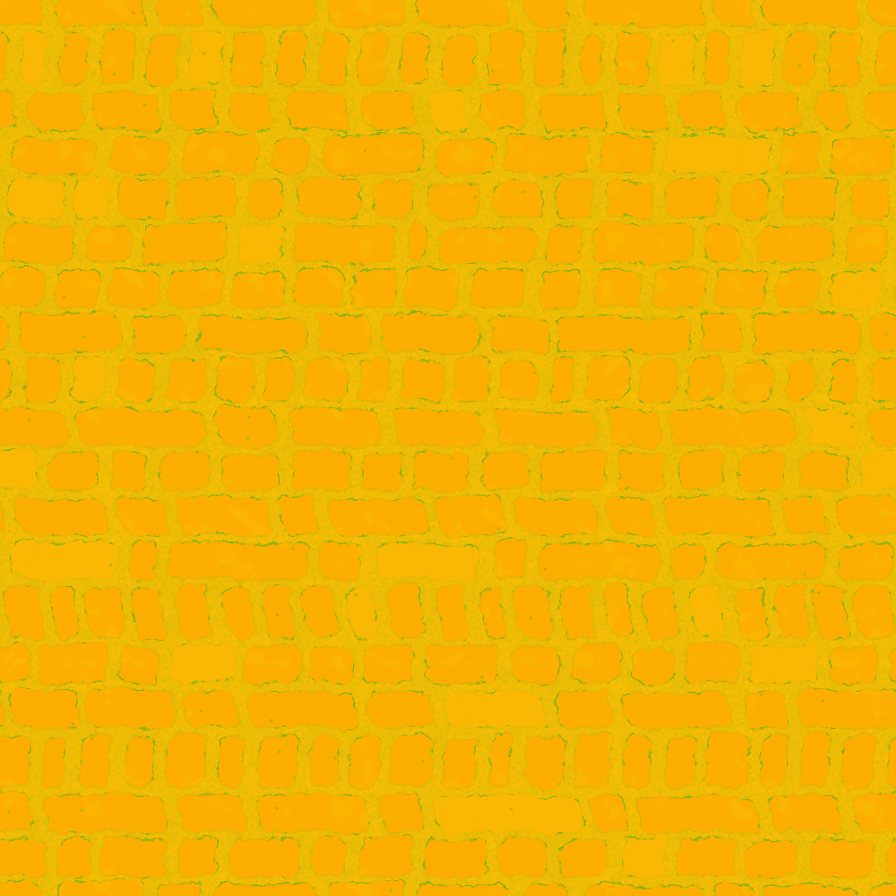
Write a Shadertoy shader that draws this texture.

```glsl
// Weathered brick wall: nineteen courses of soldier, header and long bricks.
// Each brick is a rounded box with sine-warped, chipped edges; broken green
// rims and cellular grain in the yellow mortar supply the wear.

const float TAU = 6.2831853;

// Bricks in each course, from the top; 19 and more are upright soldiers.
const float BRICKS[19] = float[19](21., 14., 11., 15., 12., 15., 10., 19., 9., 14.,
                                   11., 10., 21., 14., 10., 20., 9., 14., 10.);

float hash(vec2 p) {
    vec3 q = fract(vec3(p.xyx) * 0.1031);
    q += dot(q, q.yzx + 33.33);
    return fract((q.x + q.y) * q.z);
}

// Tiling cellular noise: distance to the nearest point and its random id.
vec2 cells(vec2 p, float count) {
    p *= count;
    vec2 base = floor(p), nearest = vec2(9.0, 0.0);
    for (int j = -1; j <= 1; j++)
    for (int i = -1; i <= 1; i++) {
        vec2 cell = base + vec2(i, j), key = mod(cell, count);
        vec2 point = cell + vec2(hash(key), hash(key + 71.3));
        float dist = length(p - point);
        if (dist < nearest.x) nearest = vec2(dist, hash(key + 19.7));
    }
    return nearest;
}

// Tiling layered sines, about -1.5 to 1.5.
float drift(vec2 p, float freq) {
    float sum = 0.0;
    for (float i = 0.0; i < 4.0; i++) {
        vec2 a = TAU * freq * p;
        sum += sin(a.x + 2.0 * sin(a.y + i)) * sin(a.y + 1.7 * sin(a.x + 2.3 * i)) / (1.0 + 0.5 * i);
        p = p.yx + 0.137;
        freq = floor(freq * 1.7);
    }
    return sum;
}

// Organic displacement from repeated sine warps, gentler up and down.
vec2 warp(vec2 p) {
    float freq = 9.0;
    for (float i = 0.0; i < 5.0; i++) {
        p += vec2(0.022, 0.014) / freq * sin(TAU * freq * p.yx + vec2(1.3, 4.1) * (i + 1.0));
        freq = floor(freq * 1.9) + 1.0;
    }
    return p;
}

// Left edge of brick i, with long and short bricks alternating in slow courses.
float brickEdge(float i, float n, float row) {
    float key = mod(i, n);
    float shift = (hash(vec2(key, row * 7.0 + 3.0)) - 0.5) * (n > 18.0 ? 0.22 : 0.36);
    if (n < 13.0) shift += 0.17 * (mod(key, 2.0) * 2.0 - 1.0);
    return (i + shift + hash(vec2(row, 5.0))) / n;
}

void mainImage(out vec4 fragColor, in vec2 fragCoord) {
    vec2 uv = fragCoord / iResolution.y;
    float pixel = 1.0 / iResolution.y;
    vec2 p = warp(uv);

    // Find the course, measuring downward.
    float depth = fract(0.968 - p.y), n = 0.0, height = 0.0;
    int course = 0;
    for (; course < 19; course++) {
        n = BRICKS[course];
        height = n > 19.0 ? 0.0664 : n > 18.0 ? 0.0547 : 0.04974;
        if (depth < height || course == 18) break;
        depth -= height;
    }
    float row = float(course);

    // Nearest brick of the course.
    float x = fract(p.x), dist = 1.0, id = 0.0, above = 0.0;
    float first = floor(x * n - hash(vec2(row, 5.0)));
    for (float i = first - 1.0; i <= first + 1.0; i++) {
        vec2 key = vec2(mod(i, n), row + 40.0);
        float left = brickEdge(i, n, row), right = brickEdge(i + 1.0, n, row);
        float r = hash(key), s = hash(key + 13.0);
        vec2 q = vec2(x - 0.5 * (left + right), 0.5 * height - depth);
        q.y += (s - 0.5) * (0.003 + 0.04 * q.x);
        vec2 halfSize = vec2(0.5 * (right - left) - mix(0.0045, 0.0105, r),
                             0.5 * height - mix(0.0025, 0.0055, s));
        float radius = mix(0.004, 0.015, hash(key + 29.0));
        vec2 e = abs(q) - halfSize + radius;
        float d = length(max(e, 0.0)) + min(max(e.x, e.y), 0.0) - radius;
        if (d < dist) { dist = d; id = hash(key + 57.0); above = q.y / halfSize.y; }
    }

    // Ragged chips along the edges, coarse and fine.
    vec2 chip = cells(p, 90.0), grain = cells(uv, 340.0);
    dist += (chip.x - 0.4) * 0.0035 + (grain.x - 0.4) * 0.0016 + 0.001 * drift(p, 17.0);
    float patches = drift(p + 0.31, 7.0);

    // Mortar: fine grain over faint drifts of yellow.
    vec3 mortar = mix(vec3(0.89, 0.735, 0.025), vec3(0.97, 0.74, 0.015),
                      clamp(0.6 + 0.15 * patches + 0.9 * (grain.y - 0.5), 0.0, 1.0));
    mortar = mix(mortar, vec3(0.79, 0.71, 0.02), 0.45 * smoothstep(0.9, 0.95, grain.y));

    // Bricks: mostly flat orange, a few bleached or rubbed by mortar.
    float bleached = step(0.92, id) * (0.65 + 0.2 * grain.y);
    float rubbed = 0.6 * smoothstep(0.9, 1.8, patches + 0.5 * id);
    vec3 brick = mix(vec3(0.99, 0.687, 0.005), vec3(0.97, 0.735, 0.015), max(bleached, rubbed));
    float soft = max(pixel, 0.0016);
    vec3 color = mix(brick, mortar, smoothstep(-soft, soft, dist));

    // Faint rim all round, and thin broken green shadow mostly above the bricks.
    float rim = 1.0 - smoothstep(0.0, 0.001 + 0.6 * pixel, abs(dist - 0.0003));
    color = mix(color, vec3(0.84, 0.69, 0.02), 0.55 * rim * (1.0 - 0.7 * bleached));
    float broken = smoothstep(0.4, 1.3, drift(p + 0.53, 13.0) + 0.4 * smoothstep(0.3, 1.0, above)
                                        + 0.5 * (grain.y - 0.5));
    color = mix(color, vec3(0.45, 0.69, 0.04), 0.75 * rim * broken);

    // Sparse small pits in the brick faces.
    vec2 pit = cells(p, 50.0);
    float dent = step(0.965, pit.y) * (1.0 - smoothstep(0.03, 0.13, pit.x)) * step(dist, 0.0);
    color = mix(color, vec3(0.6, 0.68, 0.03), 0.6 * dent);

    fragColor = vec4(color, 1.0);
}
```
